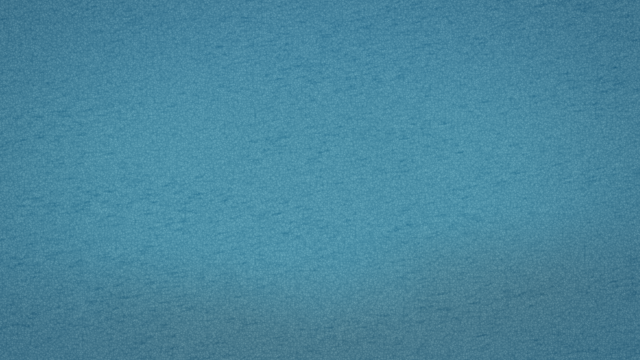
This texture is drawn by a Shadertoy shader. Its source:

```glsl
const vec3 CENTRE_BLUE = vec3(0.305, 0.570, 0.660);
const vec3 TOP_BLUE    = vec3(0.285, 0.535, 0.640);
const vec3 LOW_GREY    = vec3(0.305, 0.495, 0.560);
const vec3 EDGE_BLUE   = vec3(0.235, 0.440, 0.535);
const vec3 FLECK_TINT  = vec3(1.0, 0.88, 0.74);
const vec3 RIPPLE_TINT = vec3(1.0, 0.85, 0.65);

vec3 hash3(vec2 p) {
    vec3 q = fract(vec3(p.xyx) * vec3(0.1031, 0.1030, 0.0973));
    q += dot(q, q.yxz + 33.33);
    return fract((q.xxy + q.yzz) * q.zyx);
}

mat2 rotation(float angle) {
    float c = cos(angle), s = sin(angle);
    return mat2(c, -s, s, c);
}

// Cellular noise: distance to the nearest point and that point's random value
vec2 cells(vec2 p) {
    vec2 base = floor(p);
    vec2 nearest = vec2(8.0, 0.0);
    for (int y = -1; y <= 1; y++) {
        for (int x = -1; x <= 1; x++) {
            vec2 cell = base + vec2(x, y);
            vec3 rnd = hash3(cell + 400.0);
            float d = length(cell + rnd.xy - p);
            if (d < nearest.x) nearest = vec2(d, rnd.z);
        }
    }
    return nearest;
}

// Layered sines, roughly -1 to 1
float swell(vec2 p) {
    float sum = 0.0, weight = 0.5;
    for (int i = 0; i < 4; i++) {
        sum += weight * sin(p.x + 1.7 * sin(p.y * 0.8 + float(i))) * cos(p.y + 0.6 * p.x);
        p = rotation(0.9) * p * 1.8 + 2.3;
        weight *= 0.6;
    }
    return sum;
}

// Soft strokes lying along x, each with its own strength
float strokes(vec2 p, vec2 density, float radius) {
    vec2 c = cells(p * density);
    return (1.0 - smoothstep(0.0, radius, c.x)) * c.y * c.y;
}

// Speckle with a mean near zero
float speckle(vec2 p, float density) {
    vec2 c = cells(p * density);
    return (0.46 - c.x) * (0.45 + 0.9 * c.y) + 0.22 * (c.y - 0.5);
}

// Broad colour: blue above, bright middle, grey below, dark rim
vec3 waterTone(vec2 uv, float drift) {
    vec3 tone = mix(CENTRE_BLUE, TOP_BLUE, smoothstep(0.55, 1.0, uv.y));
    float shore = uv.y - 0.16 * smoothstep(0.45, 1.0, uv.x) + 0.05 * drift;
    tone = mix(LOW_GREY, tone, smoothstep(0.02, 0.34, shore));
    vec2 fromCentre = (uv - vec2(0.49, 0.53)) * vec2(1.0, 0.85);
    float rim = smoothstep(0.22, 0.72, length(fromCentre) + 0.03 * drift);
    return mix(tone, EDGE_BLUE, 0.85 * rim);
}

void mainImage(out vec4 fragColor, in vec2 fragCoord) {
    vec2 uv = fragCoord / iResolution.xy;
    vec2 p = fragCoord / iResolution.y;

    float drift = swell(p * 4.0);
    vec3 colour = waterTone(uv, drift) + 0.008 * drift;

    // Ripples rise gently to the right and gather in patches
    vec2 along = rotation(0.16) * p;
    along.y += 0.006 * swell(p * 13.0);
    float patches = smoothstep(-0.5, 0.6, swell(along * vec2(5.0, 14.0) + 4.0));
    float dark = strokes(along, vec2(20.0, 85.0), 0.55)
               + 0.7 * strokes(along + 3.7, vec2(34.0, 120.0), 0.6);
    float light = strokes(along + 8.1, vec2(24.0, 75.0), 0.7);
    float ripple = 0.035 * light - 0.075 * dark;
    colour += RIPPLE_TINT * ripple * mix(0.35, 1.0, patches);

    // Fine pale grain
    float grain = speckle(p, 165.0) + 0.5 * speckle(p + 5.3, 95.0);
    colour += FLECK_TINT * grain * 0.10;

    fragColor = vec4(clamp(colour, 0.0, 1.0), 1.0);
}
```
